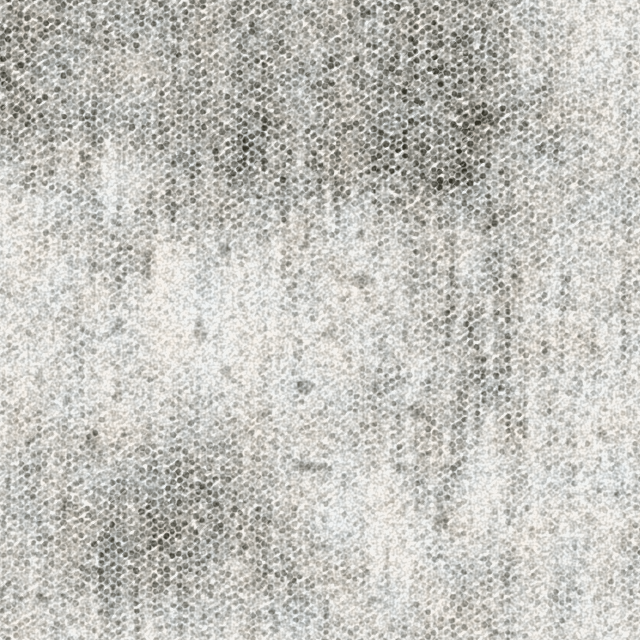
Reproduce this texture procedurally as a WebGL 2 fragment shader.

```glsl
#version 300 es
precision highp float;
// Worn, pale woven cloth: a staggered lattice of soft grey dots printed on
// off-white, darkened by cloudy stains and vertical streaks, then broken up
// by slanted pale fibres and fine grain.
uniform vec2 u_resolution;
out vec4 fragColor;

vec2 hash2(vec2 p) {
    vec3 q = fract(p.xyx * vec3(0.1031, 0.1030, 0.0973));
    q += dot(q, q.yzx + 33.33);
    return fract((q.xx + q.yz) * q.zy);
}

float cornerSlope(vec2 cell, vec2 offset) {
    float angle = 6.2832 * hash2(cell + 57.0).x;
    return dot(vec2(cos(angle), sin(angle)), offset);
}

// Gradient noise, centred on zero
float noise(vec2 p) {
    vec2 i = floor(p), f = fract(p);
    vec2 w = f * f * f * (f * (f * 6.0 - 15.0) + 10.0);
    vec2 e = vec2(1.0, 0.0);
    return mix(mix(cornerSlope(i, f), cornerSlope(i + e, f - e), w.x),
               mix(cornerSlope(i + e.yx, f - e.yx), cornerSlope(i + 1.0, f - 1.0), w.x), w.y);
}

float fbm(vec2 p) {
    float sum = 0.0, amplitude = 0.6;
    for (int k = 0; k < 5; k++) {
        sum += amplitude * noise(p);
        p = mat2(1.6, 1.2, -1.2, 1.6) * p + 11.3;
        amplitude *= 0.55;
    }
    return sum;
}

float blob(vec2 p, vec2 centre, vec2 size) {
    vec2 d = (p - centre) / size;
    return exp(-dot(d, d));
}

// Amount of dirt: broad clouds plus narrow vertical runs
float stainAmount(vec2 uv) {
    float cloud = fbm(uv * 4.0 + 3.7);
    float runs = noise(vec2(uv.x * 62.0, uv.y * 6.0)) + 0.6 * noise(vec2(uv.x * 27.0, uv.y * 3.0 + 9.0));
    vec2 p = uv + vec2(0.0, 0.1 * cloud + 0.06 * runs);
    float s = 0.24 + 0.55 * cloud + 0.22 * runs;
    s += 0.38 * smoothstep(0.64, 0.80, p.y) * smoothstep(0.96, 0.72, p.x);
    s += 0.34 * blob(p, vec2(0.29, 0.19), vec2(0.16, 0.15));
    s += 0.20 * blob(p, vec2(0.05, 0.12), vec2(0.14, 0.10));
    s += 0.25 * blob(p, vec2(0.75, 0.50), vec2(0.12, 0.20)) * (0.6 + 1.6 * runs);
    s += 0.18 * blob(p, vec2(0.72, 0.95), vec2(0.10, 0.12));
    s -= 0.16 * blob(p, vec2(0.27, 0.55), vec2(0.14, 0.09));
    return clamp(s, 0.03, 1.0);
}

// Strength of the darkest staggered dot covering this place
float dotLayer(vec2 uv, float stain) {
    vec2 pitch = vec2(0.0095, 0.0125);
    float soft = 0.0011 + 0.5 / u_resolution.y;
    float ragged = 0.0018 * noise(uv * 190.0);
    float ink = 0.0;
    for (int i = -1; i <= 1; i++) {
        float column = floor(uv.x / pitch.x) + float(i);
        float stagger = 0.5 * mod(column, 2.0);
        for (int j = -1; j <= 1; j++) {
            float row = floor(uv.y / pitch.y - stagger) + float(j);
            vec2 rnd = hash2(vec2(column, row) + 19.0);
            vec2 jitter = 0.3 * (hash2(vec2(row, column) + 71.0) - 0.5);
            vec2 centre = (vec2(column, row + stagger) + 0.5 + jitter) * pitch;
            float radius = 0.0034 + 0.0014 * rnd.x + 0.0008 * stain;
            float cover = 1.0 - smoothstep(-soft, soft, length(uv - centre) - radius + ragged);
            float strength = mix(0.3, 1.0, rnd.y) * smoothstep(-0.25, 0.4, rnd.x + stain - 0.4);
            ink = max(ink, cover * strength);
        }
    }
    return ink;
}

void main() {
    vec2 uv = gl_FragCoord.xy / u_resolution.y;
    float stain = stainAmount(uv);

    // Slight waviness of the weave
    vec2 weave = uv + 0.003 * vec2(noise(uv * 9.0), noise(uv * 9.0 + 31.0));
    float ink = dotLayer(weave, stain);

    // Ground tone, printed dots and scattered smudges
    float tone = 0.935 - 0.22 * stain;
    tone -= ink * (0.13 + 0.42 * stain);
    tone -= 0.16 * smoothstep(0.36, 0.52, noise(uv * 24.0 + 5.0));

    // Slanted pale fibres, strongest where the cloth is dirty
    vec2 slant = vec2(dot(uv, vec2(0.82, 0.57)), dot(uv, vec2(-0.57, 0.82)));
    float fibre = noise(slant * vec2(75.0, 170.0));
    tone += 0.10 * fibre + 0.22 * stain * smoothstep(0.08, 0.38, fibre);

    // Fine grain
    tone += 0.20 * noise(uv * 235.0) + 0.09 * noise(uv * 120.0 + 8.0);
    tone = clamp(tone, 0.2, 0.955);

    // Warm shadows, with faint cool patches in the middle greys
    float cool = noise(uv * 14.0 + 40.0) + 0.7 * noise(uv * 95.0 + 17.0);
    vec3 colour = tone - vec3(0.0, 0.004, 0.018 + 0.04 * (0.95 - tone));
    colour += cool * vec3(-0.022, 0.002, 0.024) * smoothstep(0.4, 0.7, tone);
    fragColor = vec4(colour, 1.0);
}
```
